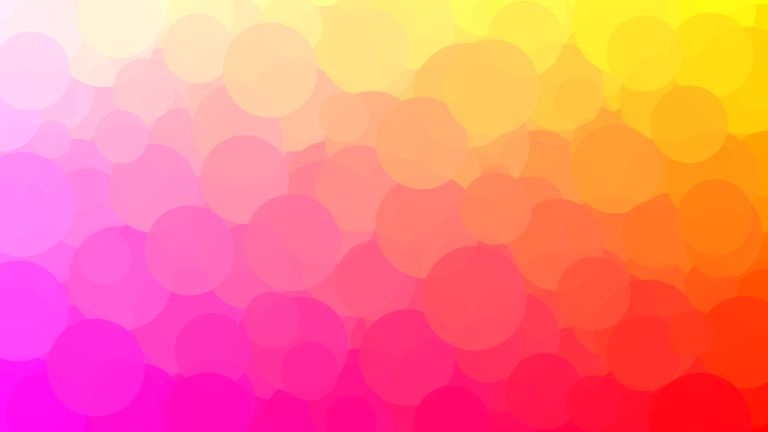
This background is drawn by a WebGL 2 fragment shader. Its source:

```glsl
#version 300 es
precision highp float;
// Overlapping translucent discs over a four-corner gradient: white, yellow,
// magenta and red. Each disc takes the gradient colour at its own centre, so
// the scattered stack breaks the smooth ramp into soft round steps.

uniform vec2 u_resolution;
out vec4 fragColor;

// Sine-free hash: one number to three values in 0..1
vec3 hash31(float n) {
    vec3 p = fract(vec3(n) * vec3(0.1031, 0.1030, 0.0973));
    p += dot(p, p.yzx + 33.33);
    return fract((p.xxy + p.yzz) * p.zyx);
}

// Green rises with height, blue falls from left to right
vec3 cornerGradient(vec2 uv) {
    return vec3(1.0, uv.y, 1.0 - uv.x);
}

void main() {
    vec2 uv = gl_FragCoord.xy / u_resolution;
    vec2 aspect = vec2(u_resolution.x / u_resolution.y, 1.0);
    float pixel = 1.0 / u_resolution.y;
    vec3 color = cornerGradient(uv);

    // Low-discrepancy steps spread the discs evenly, the hash loosens them
    for (int i = 0; i < 230; i++) {
        float id = float(i);
        vec3 rnd = hash31(id + 7.0);
        vec2 center = fract(id * vec2(0.75488, 0.56984) + 0.09 * rnd.xy);
        float radius = mix(0.035, 0.125, sqrt(rnd.z));

        float edge = length((uv - center) * aspect) - radius;
        float cover = 1.0 - smoothstep(-0.75 * pixel, 0.75 * pixel, edge);
        color = mix(color, cornerGradient(center), 0.82 * cover);
    }

    fragColor = vec4(color, 1.0);
}
```
